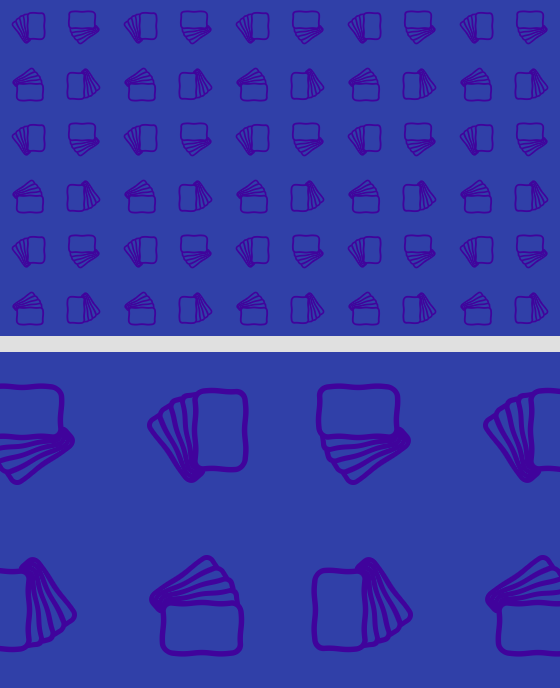
Top, the full canvas; bottom, a detail of the centre.
Give the GLSL for this pattern, as a WebGL 1 fragment shader.

```glsl
precision highp float;

uniform vec2 u_resolution;

// Layout: lengths are in design units, CELL units to a cell
const vec2 CELLS = vec2(10.0, 6.0);
const float CELL = 76.8;

// Front card, relative to the cell centre
const vec2 FRONT_CENTER = vec2(11.05, 2.7);
const vec2 FRONT_HALF = vec2(11.45, 17.8);
const float FRONT_RADIUS = 4.2;
const float FRONT_STROKE = 2.5;

// Cards fanned out behind it
const int FAN_COUNT = 4;
const vec2 FAN_PIVOT = vec2(11.5, -21.6);
const float FAN_STEP = 0.152;
const vec2 FAN_CENTER = vec2(4.6, 3.8);
const vec2 FAN_HALF = vec2(5.0, 16.7);
const float FAN_RADIUS = 3.2;
const float FAN_STROKE = 2.3;

// Hand-drawn unevenness of the outlines
const float WOBBLE = 0.3;
const float WOBBLE_FREQ = 0.36;

const vec3 BACKGROUND = vec3(0.19, 0.25, 0.66);
const vec3 INK = vec3(0.25, 0.01, 0.61);

float roundedBox(vec2 p, vec2 halfSize, float radius) {
  vec2 q = abs(p) - halfSize + radius;
  return length(max(q, 0.0)) + min(max(q.x, q.y), 0.0) - radius;
}

float coverage(float dist, float pixel) {
  return clamp(0.5 - dist / pixel, 0.0, 1.0);
}

// Lays an opaque outlined card over the ink drawn so far
float paintCard(float ink, float dist, float stroke, float pixel) {
  ink *= 1.0 - coverage(dist, pixel);
  return max(ink, coverage(abs(dist) - 0.5 * stroke, pixel));
}

vec2 rotateClockwise(vec2 p, float angle) {
  float c = cos(angle);
  float s = sin(angle);
  return vec2(c * p.x + s * p.y, c * p.y - s * p.x);
}

// Quarter turns alternate over each block of two by two cells
vec2 turnByCell(vec2 p, vec2 cell) {
  bool oddColumn = mod(cell.x, 2.0) > 0.5;
  bool oddRow = mod(cell.y, 2.0) > 0.5;
  if (oddRow) return oddColumn ? vec2(p.y, -p.x) : p;
  return oddColumn ? -p : vec2(-p.y, p.x);
}

float cardFan(vec2 p, float pixel) {
  p += WOBBLE * sin(p.yx * WOBBLE_FREQ + vec2(0.6, 2.1));
  float ink = 0.0;

  // Outermost card first, so nearer ones hide it
  for (int i = 0; i < FAN_COUNT; i++) {
    float angle = float(FAN_COUNT - i) * FAN_STEP;
    vec2 q = rotateClockwise(p - FAN_PIVOT, angle) + FAN_PIVOT;
    float card = roundedBox(q - FAN_CENTER, FAN_HALF, FAN_RADIUS);
    ink = paintCard(ink, card, FAN_STROKE, pixel);
  }

  float front = roundedBox(p - FRONT_CENTER, FRONT_HALF, FRONT_RADIUS);
  return paintCard(ink, front, FRONT_STROKE, pixel);
}

void main() {
  vec2 grid = gl_FragCoord.xy / u_resolution * CELLS;
  vec2 local = (fract(grid) - 0.5) * CELL;
  float pixel = CELL * CELLS.x / u_resolution.x;

  float ink = cardFan(turnByCell(local, floor(grid)), pixel);
  gl_FragColor = vec4(mix(BACKGROUND, INK, ink), 1.0);
}
```
